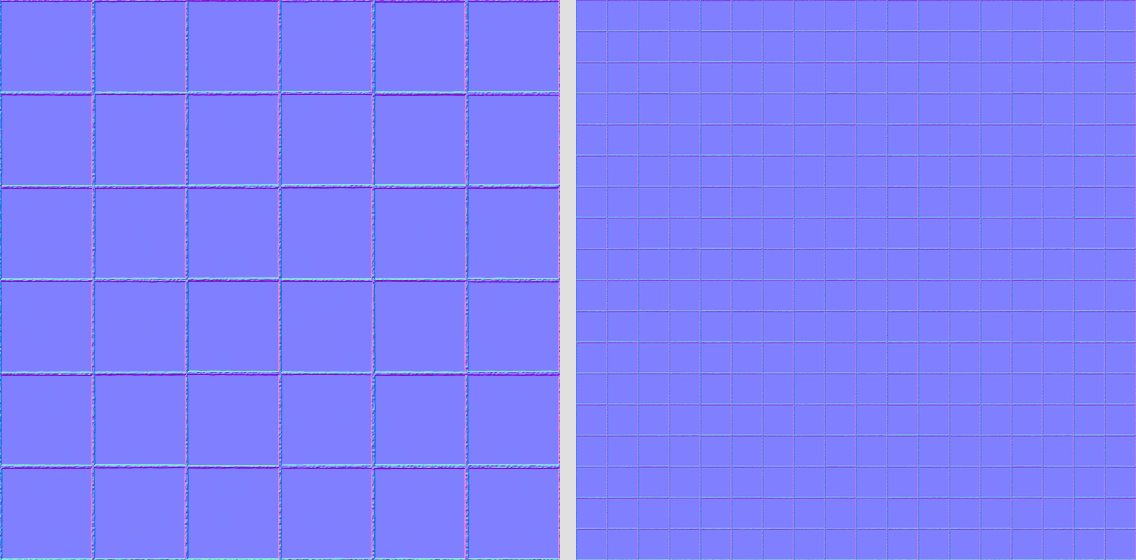
Left: one tile. Right: repeated 3 by 3.
Reproduce this texture map procedurally as a three.js fragment shader.

```glsl
// Normal map of a square tile grid: flat faces, thin bevels, grainy joints.
// A wrapping height field gives each tile its own insets, skew and relief;
// central differences of it become the normal, with green pointing down.
#define TILES 6.0      // repeats across and up
#define JOINT 0.010    // mean joint half width, in tiles
#define SPREAD 0.010   // variation of joint width per tile side
#define SKEW 0.007     // how far sides run out of true
#define WOBBLE 0.004   // chipped unevenness along the sides
#define BEVEL 0.011    // bevel width, in tiles
#define RISE 0.020     // height of a face above its joint
#define GRAIN 0.014    // height of the joint roughness
#define WAVE 0.0012    // faint unevenness of the faces
#define STEP 0.005     // half width of the slope filter, in tiles

varying vec2 vUv;

vec4 hash4(vec2 p) {
  vec4 h = fract(p.xyxy * vec4(0.1031, 0.1030, 0.0973, 0.1099));
  h += dot(h, h.wzxy + 33.33);
  return fract((h.xxyz + h.yzzw) * h.zywx);
}

// Value noise with a whole number of cells per tile, wrapping over the canvas
float noise(vec2 p, float cells) {
  vec2 x = p * cells;
  vec2 i = floor(x);
  vec2 f = x - i;
  f = f * f * (3.0 - 2.0 * f);
  float period = TILES * cells;
  vec2 lo = mod(i, period);
  vec2 hi = mod(i + 1.0, period);
  float bottom = mix(hash4(lo).x, hash4(vec2(hi.x, lo.y)).x, f.x);
  float top = mix(hash4(vec2(lo.x, hi.y)).x, hash4(hi).x, f.x);
  return mix(bottom, top, f.y);
}

float height(vec2 p) {
  vec2 id = mod(floor(p), TILES);
  vec2 q = fract(p);

  // Sides in order: left, bottom, right, top
  vec4 side = vec4(q, 1.0 - q);
  vec4 along = q.yxyx - 0.5;
  vec4 inset = JOINT + SPREAD * (hash4(id + 11.0) - 0.5)
             + SKEW * (hash4(id + 47.0) - 0.5) * along
             + WOBBLE * (noise(p, 18.0) - 0.5);
  vec4 d = side - max(inset, vec4(0.001));
  float edge = min(min(d.x, d.y), min(d.z, d.w));

  // Raised face, rough joint, gentle undulation
  float face = clamp(edge / BEVEL, 0.0, 1.0);
  float relief = RISE * mix(0.65, 1.1, hash4(id + 83.0).x);
  float rough = GRAIN * (noise(p, 48.0) - 0.5);
  return mix(rough, relief, face) + WAVE * noise(p, 3.0);
}

void main() {
  vec2 p = vUv * TILES;
  vec2 e = vec2(STEP, 0.0);
  vec2 slope = vec2(height(p + e.xy) - height(p - e.xy),
                    height(p + e.yx) - height(p - e.yx)) / (2.0 * STEP);
  vec3 normal = normalize(vec3(-slope.x, slope.y * 1.2, 1.0));
  gl_FragColor = vec4(normal * 0.5 + 0.5, 1.0);
}
```
